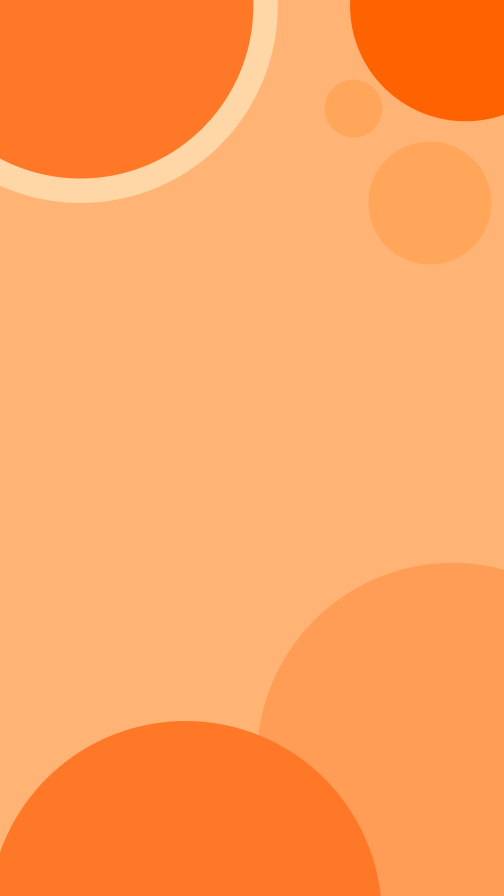
This background is drawn by a WebGL 2 fragment shader. Its source:

```glsl
#version 300 es
precision highp float;
// Flat warm orange background with overlapping discs in the corners.

uniform vec2 u_resolution;
out vec4 fragColor;

const vec3 PEACH = vec3(1.0, 0.706, 0.463);
const vec3 CREAM = vec3(1.0, 0.843, 0.651);
const vec3 APRICOT = vec3(1.0, 0.651, 0.357);
const vec3 TANGERINE = vec3(1.0, 0.616, 0.341);
const vec3 ORANGE = vec3(1.0, 0.471, 0.153);
const vec3 VIVID = vec3(1.0, 0.384, 0.0);

// Signed distance to a circle: negative inside.
float circleDistance(vec2 p, vec2 center, float radius) {
  return length(p - center) - radius;
}

// Paints a disc over the base colour, with an edge one pixel soft.
vec3 paintDisc(vec3 base, vec3 color, vec2 p, vec2 center, float radius, float pixel) {
  float d = circleDistance(p, center, radius);
  return mix(base, color, clamp(0.5 - d / pixel, 0.0, 1.0));
}

void main() {
  // The canvas width is one unit; upper discs are placed from the top edge.
  float pixel = 1.0 / u_resolution.x;
  vec2 p = gl_FragCoord.xy * pixel;
  float top = u_resolution.y * pixel;
  vec3 color = PEACH;

  // Upper left: disc with a pale rim.
  vec2 rimmedCenter = vec2(0.160, top - 0.0116);
  color = paintDisc(color, CREAM, p, rimmedCenter, 0.391, pixel);
  color = paintDisc(color, ORANGE, p, rimmedCenter, 0.3426, pixel);

  // Upper right: vivid disc and two faint bubbles.
  color = paintDisc(color, VIVID, p, vec2(0.9236, top - 0.0116), 0.229, pixel);
  color = paintDisc(color, APRICOT, p, vec2(0.7014, top - 0.2153), 0.0573, pixel);
  color = paintDisc(color, APRICOT, p, vec2(0.853, top - 0.4028), 0.122, pixel);

  // Bottom: soft disc behind, strong disc in front.
  color = paintDisc(color, TANGERINE, p, vec2(0.898, 0.273), 0.388, pixel);
  color = paintDisc(color, ORANGE, p, vec2(0.368, -0.0428), 0.390, pixel);

  fragColor = vec4(color, 1.0);
}
```
